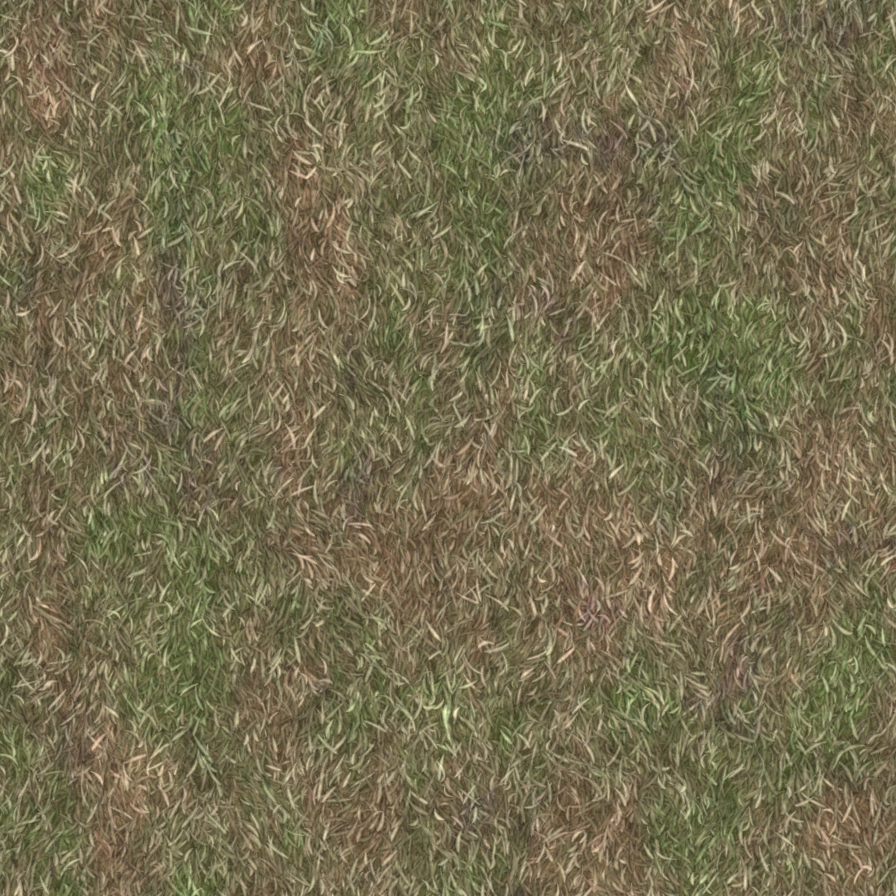
Give the GLSL for this texture, as a WebGL 2 fragment shader.

```glsl
#version 300 es
precision highp float;
// Worn lawn seen from above: short, mostly upright blades over dark soil.
// Layers of jittered grid cells each hold one thin bent blade with a soft
// shadow; stretched gradient noise sets green, dry and bare patches.

uniform vec2 u_resolution;
out vec4 fragColor;

const int LAYERS = 9;
const float CELLS = 58.0;          // blade cells per canvas height
const vec3 DARK = vec3(0.27, 0.24, 0.13);
const vec3 LIGHT = vec3(0.65, 0.62, 0.49);
const vec3 MIDDLE = vec3(0.45, 0.42, 0.31);
const vec3 EXPOSURE = vec3(0.058, 0.048, 0.038);
const vec3 GREEN_TINT = vec3(-0.042, 0.014, -0.03);
const vec3 DRY_TINT = vec3(0.042, 0.002, 0.01);
const vec3 SOIL_TINT = vec3(-0.035, -0.042, -0.002);

// Three random values in 0..1 for an integer cell
vec3 hash3(ivec3 cell) {
    uvec3 v = uvec3(cell) * 1664525u + 1013904223u;
    v.x += v.y * v.z; v.y += v.z * v.x; v.z += v.x * v.y;
    v ^= v >> 16u;
    v.x += v.y * v.z; v.y += v.z * v.x; v.z += v.x * v.y;
    return vec3(v >> 8u) / 16777216.0;
}

float cornerSlope(ivec2 corner, vec2 offset, int seed) {
    float angle = 6.2832 * hash3(ivec3(corner, seed)).x;
    return dot(vec2(cos(angle), sin(angle)), offset);
}

float gradientNoise(vec2 p, int seed) {
    ivec2 i = ivec2(floor(p));
    vec2 f = fract(p);
    vec2 w = f * f * f * (f * (f * 6.0 - 15.0) + 10.0);
    float low = mix(cornerSlope(i, f, seed),
                    cornerSlope(i + ivec2(1, 0), f - vec2(1, 0), seed), w.x);
    float high = mix(cornerSlope(i + ivec2(0, 1), f - vec2(0, 1), seed),
                     cornerSlope(i + ivec2(1, 1), f - vec2(1, 1), seed), w.x);
    return mix(low, high, w.y);
}

float fbm(vec2 p, int seed) {
    float sum = 0.0, gain = 1.0;
    for (int k = 0; k < 4; k++) {
        sum += gain * gradientNoise(p, seed + k);
        p = p * 2.03 + 3.7;
        gain *= 0.7;
    }
    return sum;
}

vec2 rotate(vec2 p, float angle) {
    float c = cos(angle), s = sin(angle);
    return vec2(c * p.x - s * p.y, s * p.x + c * p.y);
}

// x: signed distance to a bent tapered blade, y: position across it in -1..1
vec2 blade(vec2 p, float halfLength, float halfWidth, float bend) {
    float t = p.y / halfLength;
    float x = p.x - bend * (t * t - 0.4);
    float width = halfWidth * sqrt(max(1.0 - t * t, 0.0)) * (1.0 - 0.3 * t);
    float edge = max(abs(x) - width, abs(p.y) - halfLength);
    return vec2(edge, clamp(x / halfWidth, -1.0, 1.0));
}

// Paints one layer of blades over the colour beneath
vec3 paintLayer(vec3 under, vec2 p, int layer, float flow, vec3 tint, float soft) {
    float depth = float(layer) / float(LAYERS - 1);
    vec2 g = p * CELLS + float(layer) * vec2(7.31, 3.67);
    ivec2 home = ivec2(floor(g));
    for (int j = -1; j <= 1; j++)
    for (int i = -1; i <= 1; i++) {
        ivec2 cell = home + ivec2(i, j);
        vec3 place = hash3(ivec3(cell, layer));
        vec3 look = hash3(ivec3(cell, layer + 100));
        vec3 shape = hash3(ivec3(cell, layer + 200));

        float lean = flow + (place.z + shape.z - 1.0) * 1.3;
        vec2 q = rotate(g - vec2(cell) - place.xy, lean);
        float halfLength = mix(0.35, 0.92, shape.x);
        float halfWidth = mix(0.06, 0.12, look.z);
        vec2 b = blade(q, halfLength, halfWidth, (shape.y - 0.5) * 0.4);

        float shadow = 1.0 - smoothstep(-0.05, 0.18, b.x);
        float cover = 1.0 - smoothstep(-soft, soft, b.x);
        float tone = mix(0.1, 0.4, depth) + 0.9 * look.x * look.x + 0.1 * look.y;
        tone += 0.08 * b.y * sign(cos(lean));
        vec3 colour = mix(DARK, LIGHT, tone) + tint * (0.4 + 1.2 * place.x);
        colour += (look.y - 0.5) * vec3(0.05, -0.01, 0.02);
        under *= 1.0 - 0.2 * shadow;
        under = mix(under, colour, cover * 0.85);
    }
    return under;
}

void main() {
    vec2 p = gl_FragCoord.xy / u_resolution.y;
    float soft = max(0.0019, 0.7 / u_resolution.y) * CELLS;

    // Patches, slightly stretched along the mowing direction
    float growth = fbm(p * vec2(7.0, 4.0), 300);
    float wear = fbm(p * vec2(8.0, 5.5) + 11.0, 320);
    float green = smoothstep(-0.15, 0.6, growth);
    float dry = smoothstep(0.0, 0.6, -growth);
    float bare = smoothstep(0.2, 0.7, wear);
    vec3 tint = GREEN_TINT * green + DRY_TINT * dry + SOIL_TINT * bare;
    float flow = 1.2 * gradientNoise(p * 9.0, 340);

    // Soil, then blades from the lowest layer to the top
    float grit = fbm(p * 90.0, 360);
    vec3 colour = mix(DARK, LIGHT, 0.35 + 0.3 * grit) + tint;
    for (int layer = 0; layer < LAYERS; layer++)
        colour = paintLayer(colour, p, layer, flow, tint, soft);

    // Fine mottling, shaded tufts and broad light, then exposure and contrast
    float mottle = fbm(p * 100.0, 380);
    float tufts = fbm(p * vec2(30.0, 24.0), 400);
    float light = fbm(p * vec2(9.0, 6.0), 420);
    colour *= 1.0 + 0.16 * mottle + 0.13 * tufts + 0.11 * light;
    colour = MIDDLE + (colour + EXPOSURE - MIDDLE) * 1.17;
    fragColor = vec4(clamp(colour, 0.0, 1.0), 1.0);
}
```
